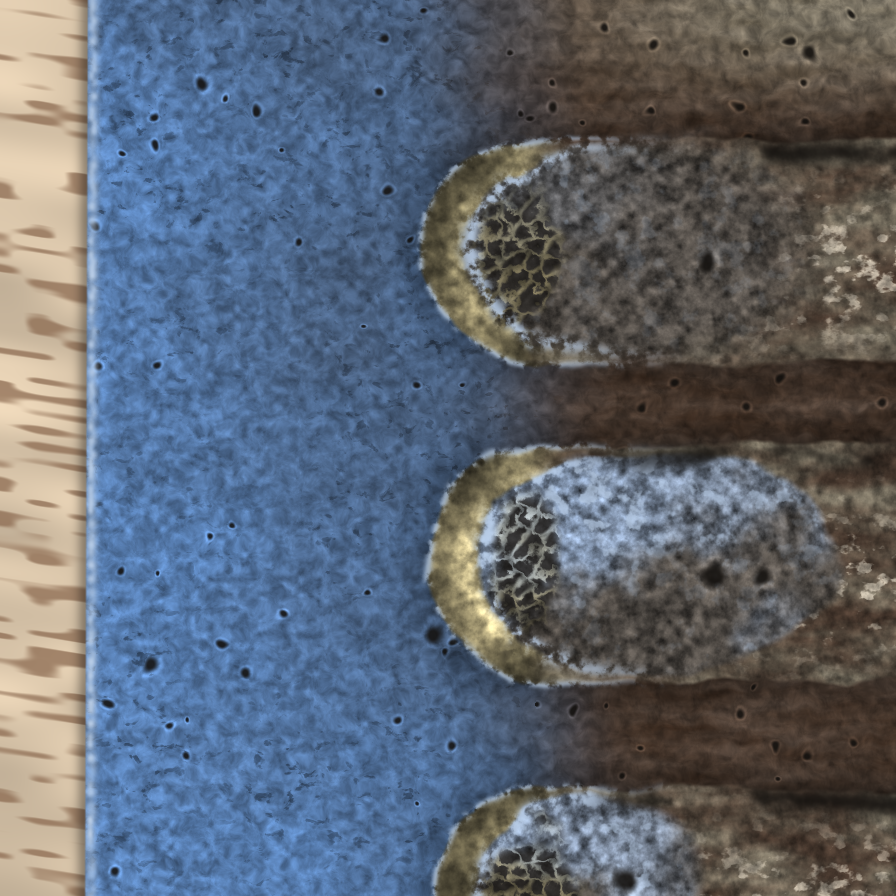
Write a WebGL 2 fragment shader that draws this texture.

```glsl
#version 300 es
precision highp float;
// Heat-tinted steel plate beside a strip of wood, with three weld beads entering from the right.
// Each bead is a half capsule with a brass crescent, cellular pores and a superellipse pool;
// value noise supplies grain, oxide, scratches and flecks.
uniform vec2 u_resolution;
out vec4 outColor;

const float PLATE_EDGE = 0.095;
const float SOFT = 0.003;
const float PORE_SCALE = 46.0;
const vec3 WOOD = vec3(0.88, 0.80, 0.69);
const vec3 GRAIN = vec3(0.55, 0.42, 0.32);
const vec3 BLUE = vec3(0.34, 0.49, 0.69);
const vec3 DARK_BLUE = vec3(0.27, 0.34, 0.44);
const vec3 BROWN = vec3(0.28, 0.22, 0.18);
const vec3 TAN = vec3(0.46, 0.43, 0.37);
const vec3 BRASS = vec3(0.43, 0.40, 0.30);
const vec3 SOOT = vec3(0.08, 0.07, 0.06);
const vec3 SHINE = vec3(0.72, 0.80, 0.90);
const vec3 WARM = vec3(0.82, 0.78, 0.71);

// Bead: left end, centre height, half height, pool end.
const vec4 BEADS[3] = vec4[3](vec4(0.472, 0.719, 0.124, 0.895),
  vec4(0.477, 0.372, 0.132, 0.928), vec4(0.487, 0.005, 0.114, 0.778));
const float SHEEN[3] = float[3](0.15, 0.95, 0.75);
// Large pits: centre and radius.
const vec3 PITS[8] = vec3[8](vec3(0.796, 0.357, 0.017), vec3(0.851, 0.357, 0.014),
  vec3(0.697, 0.016, 0.017), vec3(0.789, 0.708, 0.014), vec3(0.225, 0.908, 0.010),
  vec3(0.167, 0.258, 0.011), vec3(0.483, 0.293, 0.014), vec3(0.903, 0.941, 0.012));

float hash(vec2 p) { return fract(sin(dot(p, vec2(127.1, 311.7))) * 43758.55); }

float noise(vec2 p) {
  vec2 i = floor(p), f = fract(p);
  f = f * f * (3.0 - 2.0 * f);
  return mix(mix(hash(i), hash(i + vec2(1, 0)), f.x),
    mix(hash(i + vec2(0, 1)), hash(i + vec2(1, 1)), f.x), f.y);
}

float fbm(vec2 p) {
  float sum = 0.0, amp = 0.5;
  for (int i = 0; i < 4; i++) {
    sum += amp * noise(p);
    p = mat2(1.6, 1.2, -1.2, 1.6) * p + 7.3;
    amp *= 0.5;
  }
  return sum;
}

float line(float d, float w) { return exp(-d * d / (w * w)); }

// Dark hollow with a lit lip; d is distance over radius.
vec3 pit(vec3 col, float d, float amount) {
  col *= 1.0 + 0.22 * amount * line(d - 1.05, 0.25);
  return mix(col, SOOT, 0.88 * amount * (1.0 - smoothstep(0.3, 0.95, d)));
}

// Small random pits, at most one per grid cell.
vec3 scatterPits(vec3 col, vec2 p, float scale, float density) {
  vec2 cell = floor(p * scale);
  vec2 centre = cell + 0.2 + 0.6 * vec2(hash(cell + 11.0), hash(cell + 23.0));
  float radius = mix(0.003, 0.007, hash(cell + 31.0)) * scale;
  return pit(col, length(p * scale - centre) / radius, step(1.0 - density, hash(cell + 3.0)));
}

// Gap between the two nearest jittered cell points; zero on walls.
float cellGap(vec2 p) {
  vec2 best = vec2(9.0);
  for (int k = 0; k < 9; k++) {
    vec2 c = floor(p) + vec2(k % 3 - 1, k / 3 - 1);
    float d = length(p - c - 0.15 - 0.7 * vec2(hash(c), hash(c + 41.0)));
    best = d < best.x ? vec2(d, best.x) : vec2(best.x, min(best.y, d));
  }
  return best.y - best.x;
}

vec3 woodColor(vec2 p) {
  float y = p.y + 0.16 * p.x;
  vec3 col = WOOD * (0.86 + 0.22 * noise(vec2(p.x * 8.0, y * 22.0)));
  return mix(col, GRAIN, 0.75 * smoothstep(0.60, 0.88, noise(vec2(p.x * 22.0, y * 110.0))));
}

vec3 plateColor(vec2 p) {
  float cloud = fbm(p * 6.0);
  float shade = 0.75 * smoothstep(0.15, 0.52, p.x + 0.25 * (p.y - 0.5));
  vec3 blue = mix(BLUE, DARK_BLUE, clamp(shade + 0.9 * (cloud - 0.47), 0.0, 1.0));
  blue *= 1.0 - 0.4 * smoothstep(0.60, 0.74, fbm(p * vec2(90.0, 130.0))) * noise(p * 13.0);
  vec3 brown = mix(BROWN, TAN, smoothstep(0.84, 0.99, p.y) * smoothstep(0.45, 0.9, p.x));
  brown += 0.2 * (fbm(p * vec2(18.0, 75.0)) - 0.47);
  float heat = p.x - 0.54 - 0.11 * (1.0 - p.y) + 0.1 * (cloud - 0.5);
  vec3 col = mix(blue, brown, smoothstep(-0.12, 0.09, heat)) * (0.62 + 0.8 * fbm(p * 110.0));
  col = scatterPits(col, p, 13.0, 0.17);
  return scatterPits(col, p + 0.37, 27.0, 0.08 + 0.1 * step(0.6, p.x));
}

vec3 addBead(vec3 col, vec2 p, vec4 bead, float sheen) {
  float cloud = fbm(p * 17.0), fine = fbm(p * 95.0), wobble = cloud - 0.5;
  vec2 q = p - bead.xy;
  float d = length(vec2(min(q.x - bead.z, 0.0), q.y)) - bead.z + 0.02 * wobble;
  float right = smoothstep(0.10, 0.32, q.x);
  col *= 1.0 - 0.25 * line(max(d, 0.0), 0.028);

  // Streaked, flecked body with a brass crescent at its left end.
  vec3 body = mix(BROWN, TAN, clamp(2.2 * fbm(p * vec2(14.0, 45.0)) - 0.55, 0.0, 1.0));
  float fleck = smoothstep(0.53, 0.68, fbm(p * vec2(65.0, 90.0)));
  body = mix(body, WARM, 0.75 * fleck * line(q.y + 0.02, 0.08));
  vec3 crescent = BRASS * (0.2 + 1.5 * cloud + 1.1 * line(d + 0.038, 0.012) * cloud);
  body = mix(crescent, body, smoothstep(0.10, 0.17, q.x)) * (0.45 + 1.1 * fine);
  col = mix(col, body, 1.0 - smoothstep(-SOFT, SOFT, d));

  // Pool, bluer along its upper side; a dull pool fades into the body.
  float left = bead.x + 0.05, halfWidth = 0.5 * (bead.w - left);
  vec2 e = abs(vec2(p.x - left - halfWidth, q.y) / vec2(halfWidth, bead.z * 0.94));
  float rim = (pow(pow(e.x, 2.2) + pow(e.y, 2.2), 0.45) - 1.0) * bead.z + 0.025 * wobble;
  float gloss = clamp(sheen + 1.5 * (0.2 - q.x), 0.0, 1.0);
  gloss *= smoothstep(-0.08, 0.07, q.y + 0.3 * wobble);
  vec3 pool = mix(vec3(0.30, 0.28, 0.26), vec3(0.50, 0.57, 0.67), gloss) * (0.2 + 1.7 * fine);
  pool = mix(pool, SHINE, (0.12 + 0.6 * gloss) * smoothstep(0.52, 0.68, fbm(p * 65.0 + 9.0)));
  float soft = mix(SOFT, 0.035, right * (1.0 - sheen));
  col = mix(col, pool, 1.0 - smoothstep(-soft, soft, rim));

  // Pores packed behind the crescent.
  vec2 cluster = vec2(q.x - 0.105 - 0.15 * q.y, q.y) / vec2(0.046, bead.z * 0.7);
  float packed = 1.0 - smoothstep(0.7, 1.15, length(cluster) + 1.2 * wobble);
  float hollow = smoothstep(0.05, 0.4, cellGap(p * PORE_SCALE + 1.6 * cloud + fine));
  vec3 wall = mix(BRASS, SHINE, 0.5 * gloss) * (0.3 + 1.4 * fine);
  col = mix(col, mix(wall, SOOT + 0.15 * fine, hollow), 0.9 * packed);

  // Broken bright rims on the left, dark seams on the right.
  float glint = smoothstep(0.36, 0.60, fine) * (1.0 - right);
  col = mix(col, SHINE, 0.85 * glint * max(line(rim + 0.004, 0.007), 0.8 * line(d, 0.004)));
  float seam = right * line(d + 0.012, 0.014) * smoothstep(-0.2, 0.1, q.y);
  return mix(col, SOOT, 0.85 * seam * smoothstep(0.3, 0.55, cloud));
}

void main() {
  vec2 p = gl_FragCoord.xy / u_resolution;
  vec2 warped = p + 0.007 * (vec2(noise(p * 70.0), noise(p * 70.0 + 9.0)) - 0.5);
  vec3 col = plateColor(warped);
  for (int i = 0; i < 3; i++) col = addBead(col, p, BEADS[i], SHEEN[i]);
  for (int i = 0; i < 8; i++) col = pit(col, length(warped - PITS[i].xy) / PITS[i].z, 1.0);

  // Bright cut edge against the wood.
  float edge = p.x - PLATE_EDGE - 0.003 * p.y;
  col = mix(col, SHINE, (0.3 + 0.7 * noise(p * 130.0)) * line(edge - 0.006, 0.006));
  vec3 wood = woodColor(p) * (1.0 - 0.35 * line(edge, 0.010));
  outColor = vec4(mix(wood, col, smoothstep(-0.0015, 0.0015, edge)), 1.0);
}
```
